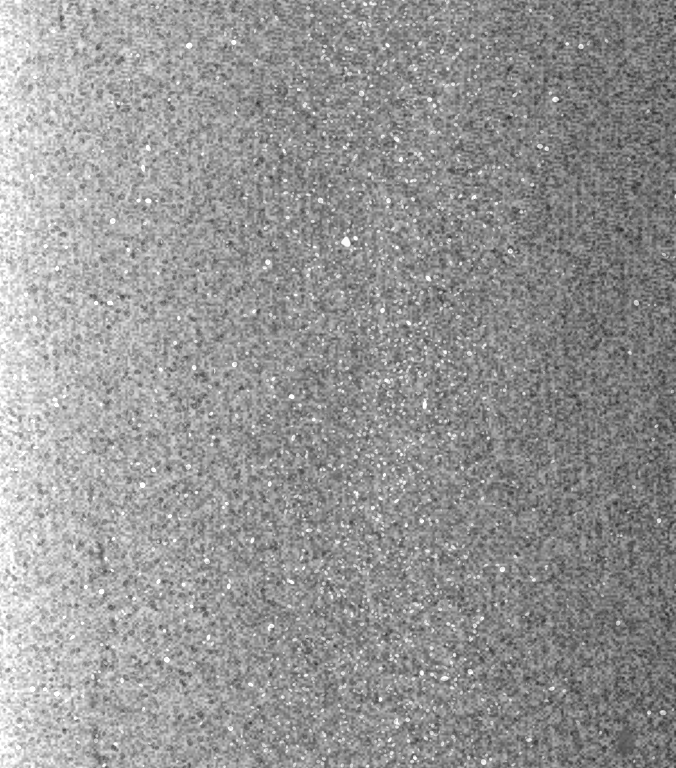
Write a Shadertoy shader that draws this texture.

```glsl
float hash(vec2 p) {
    return fract(sin(dot(p, vec2(127.1, 311.7))) * 43758.5453);
}

float valueNoise(vec2 p) {
    vec2 i = floor(p), f = fract(p);
    f = f * f * (3.0 - 2.0 * f);
    vec2 e = vec2(0.0, 1.0);
    return mix(mix(hash(i), hash(i + e.yx), f.x),
               mix(hash(i + e.xy), hash(i + e.yy), f.x), f.y);
}

float signedNoise(vec2 p, float cells, float seed) {
    return valueNoise(p * cells + seed) - 0.5;
}

float bell(float x, float center, float width) {
    float d = (x - center) / width;
    return exp(-d * d);
}

float ellipse(vec2 p, vec2 center, vec2 radius, float soft) {
    float d = (length((p - center) / radius) - 1.0) * min(radius.x, radius.y);
    return 1.0 - smoothstep(-soft, soft, d);
}

// Jittered, randomly stretched grains; radius is a range in cell units
float grains(vec2 p, float cells, float density, vec2 radius, float seed, float pixel) {
    vec2 q = p * cells;
    vec2 home = floor(q);
    float cover = 0.0;
    for (int y = -1; y <= 1; y++) {
        for (int x = -1; x <= 1; x++) {
            vec2 id = home + vec2(x, y);
            float present = step(hash(id + seed), density);
            vec2 center = id + vec2(hash(id + seed + 11.3), hash(id + seed + 27.9));
            float size = mix(radius.x, radius.y, hash(id + seed + 41.7));
            float stretch = mix(0.75, 1.4, hash(id + seed + 63.1));
            float angle = 6.2832 * hash(id + seed + 85.3);
            vec2 axis = vec2(cos(angle), sin(angle));
            vec2 d = q - center;
            d = vec2(dot(d, axis), dot(d, vec2(-axis.y, axis.x)));
            float shape = ellipse(d, vec2(0.0), size * vec2(stretch, 1.0 / stretch),
                                  0.6 * pixel * cells);
            cover = max(cover, present * shape);
        }
    }
    return cover;
}

// Bright left edge falling to a dull right side
float backdrop(float x) {
    return 0.725 - 0.27 * x + 0.21 * exp(-15.0 * x) - 0.045 * bell(x, 0.44, 0.13);
}

// Wandering broken seam rising from the lower left
float seam(vec2 p, float halfWidth) {
    float path = 0.133 + 0.014 * sin(23.0 * (p.y - 0.138));
    path += 0.008 * signedNoise(vec2(p.y, 0.0), 70.0, 5.0);
    float line = bell(p.x, path, halfWidth);
    float broken = smoothstep(0.2, 0.65, valueNoise(p * 90.0 + 9.0));
    return line * broken * (1.0 - smoothstep(0.28, 0.31, p.y));
}

void mainImage(out vec4 fragColor, in vec2 fragCoord) {
    float pixel = 1.0 / iResolution.y;
    vec2 p = fragCoord * pixel;
    float x = fragCoord.x / iResolution.x;

    // Fine grain over faint patches and vertical streaks
    float tone = backdrop(x);
    tone += 0.30 * signedNoise(p, 340.0, 3.0);
    tone += 0.17 * signedNoise(p, 190.0, 17.0);
    tone += 0.04 * signedNoise(p, 24.0, 31.0);
    tone += 0.02 * signedNoise(vec2(p.x, 0.0), 130.0, 47.0);

    // Dark pits: round on the left, finer on the right
    float leftSide = 1.0 - smoothstep(0.25, 0.5, x);
    float rightSide = smoothstep(0.5, 0.85, x);
    float pits = grains(p, 90.0, 0.12 + 0.28 * leftSide, vec2(0.17, 0.38), 7.0, pixel);
    float finePits = grains(p, 130.0, 0.1 + 0.25 * rightSide, vec2(0.2, 0.42), 19.0, pixel);
    tone -= (0.08 + 0.07 * leftSide) * pits + 0.11 * finePits;

    // Glittering specks gathered in the central band
    float band = bell(x, 0.57, 0.17);
    float glitter = grains(p, 160.0, 0.01 + 0.25 * band, vec2(0.18, 0.42), 53.0, pixel);
    float sparks = grains(p, 75.0, 0.004 + 0.035 * band, vec2(0.15, 0.3), 71.0, pixel);
    tone += 0.28 * glitter + 0.4 * sparks;

    // Seam with bright crumbs, and scattered blemishes
    float crack = seam(p, 0.005);
    tone -= 0.2 * crack;
    tone += 0.35 * seam(p, 0.009) * grains(p, 130.0, 0.2, vec2(0.2, 0.4), 91.0, pixel);
    vec2 rough = p + 0.005 * vec2(signedNoise(p, 110.0, 2.0), signedNoise(p, 110.0, 8.0));
    float blot = ellipse(rough, vec2(0.815, 0.034), vec2(0.011, 0.017), 2.0 * pixel);
    float scratch = ellipse(rough, vec2(0.822, 0.28), vec2(0.002, 0.024), 2.0 * pixel);
    float smudge = ellipse(rough, vec2(0.415, 0.516), vec2(0.009, 0.014), 0.008);
    float chip = ellipse(rough, vec2(0.4505, 0.685), vec2(0.0055), pixel);
    tone = mix(tone, 0.34 + 0.25 * (tone - 0.45), 0.85 * blot);
    tone -= 0.1 * scratch + 0.07 * smudge;
    tone = mix(tone, 0.98, chip);

    fragColor = vec4(vec3(clamp(tone, 0.0, 1.0)), 1.0);
}
```
